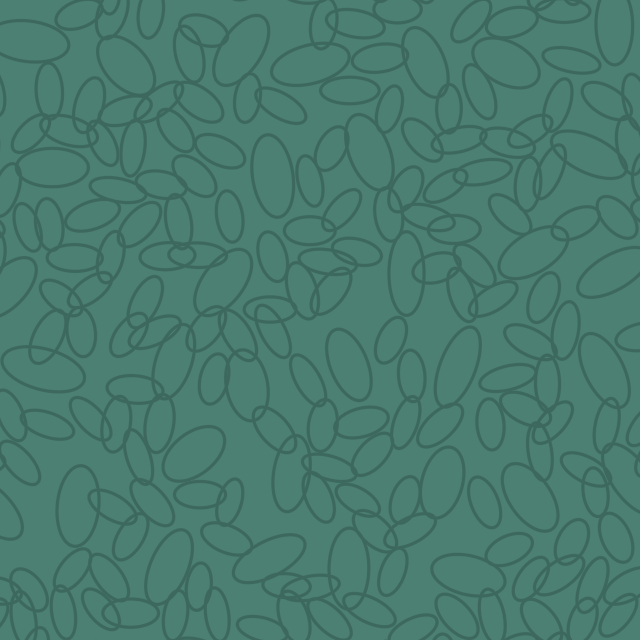
A three.js fragment shader for this pattern:

```glsl
#define GROUND vec3(0.298, 0.502, 0.447)
#define LINE vec3(0.236, 0.408, 0.365)
#define LINE_WIDTH 0.0050
#define SMALL_CELLS 16.0
#define LARGE_CELLS 6.0
#define SMALL_RADIUS vec2(0.041, 0.0200)
#define LARGE_RADIUS vec2(0.060, 0.0300)
#define SMALL_JITTER 0.56
#define LARGE_JITTER 0.55
#define LARGE_SHARE 0.78
#define CLEARANCE 0.018

varying vec2 vUv;

float hash(vec2 p) {
  return fract(sin(dot(p, vec2(127.1, 311.7))) * 43758.5453);
}

vec2 hash2(vec2 p) {
  return vec2(hash(p + 17.3), hash(p + 59.8));
}

// Approximate signed distance to an ellipse, accurate near its outline
float ellipseDistance(vec2 p, vec2 radius) {
  float k = length(p / radius);
  float slope = length(p / (radius * radius));
  return k * (k - 1.0) / max(slope, 0.0001);
}

// Ellipse with random angle and proportions, seeded by its cell
float randomEllipse(vec2 p, vec2 cell, vec2 radius) {
  float angle = 3.14159 * hash(cell + 83.1);
  float c = cos(angle), s = sin(angle);
  vec2 stretch = mix(vec2(0.9), vec2(1.12), hash2(cell + 31.7));
  return ellipseDistance(mat2(c, -s, s, c) * p, radius * stretch);
}

// Alternate rows shift by half a cell
float rowShift(float row) {
  return 0.5 * mod(row, 2.0);
}

vec2 cellCenter(vec2 cell, float cells, float jitter) {
  vec2 offset = 0.5 + jitter * (hash2(cell) - 0.5);
  return (cell + offset + vec2(rowShift(cell.y), 0.0)) / cells;
}

vec2 neighborCell(vec2 p, float cells, float i, float j) {
  float row = floor(p.y * cells) + j;
  return vec2(floor(p.x * cells - rowShift(row)) + i, row);
}

// x: distance to the nearest large outline, y: lowest signed distance
vec2 largeEllipses(vec2 p) {
  vec2 nearest = vec2(1.0);
  for (int j = -1; j <= 1; j++) {
    for (int i = -1; i <= 1; i++) {
      vec2 cell = neighborCell(p, LARGE_CELLS, float(i), float(j));
      vec2 seed = cell + 200.0;
      if (hash(seed + 7.7) > LARGE_SHARE) continue;
      vec2 center = cellCenter(cell, LARGE_CELLS, LARGE_JITTER);
      float d = randomEllipse(p - center, seed, LARGE_RADIUS);
      nearest = min(nearest, vec2(abs(d), d));
    }
  }
  return nearest;
}

// Small ellipses fill the room left between the large ones
float smallEllipses(vec2 p) {
  float nearest = 1.0;
  for (int j = -1; j <= 1; j++) {
    for (int i = -1; i <= 1; i++) {
      vec2 cell = neighborCell(p, SMALL_CELLS, float(i), float(j));
      vec2 center = cellCenter(cell, SMALL_CELLS, SMALL_JITTER);
      float d = abs(randomEllipse(p - center, cell, SMALL_RADIUS));
      if (d < min(nearest, 2.0 * LINE_WIDTH)
          && largeEllipses(center).y > CLEARANCE) nearest = d;
    }
  }
  return nearest;
}

void main() {
  float soft = 0.75 * fwidth(vUv.x);
  float d = min(largeEllipses(vUv).x, smallEllipses(vUv));
  float ink = 1.0 - smoothstep(-soft, soft, d - 0.5 * LINE_WIDTH);
  gl_FragColor = vec4(mix(GROUND, LINE, ink), 1.0);
}
```
